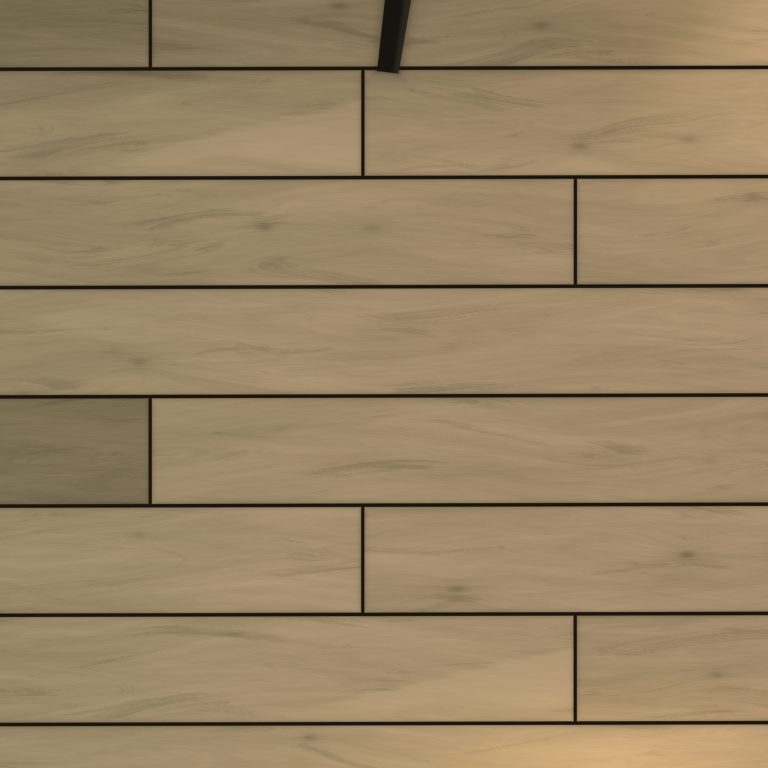
Reproduce this texture procedurally as a WebGL 1 fragment shader.

```glsl
precision highp float;
// Wood-look planks in seven staggered rows with thin black gaps, each row
// stepped by a quarter plank. Grain is layered warped sines stretched along
// the plank, bent by scattered knots; a soft shadow and warm light lie on top.
uniform vec2 u_resolution;

float hash(vec2 p) {
  return fract(sin(dot(p, vec2(127.1, 311.7))) * 4375.85);
}

// Turbulence from rotated, warped sines, roughly -1 to 1
float grain(vec2 p) {
  float sum = 0.0, amp = 0.5;
  for (int i = 0; i < 6; i++) {
    p += 0.7 * sin(p.yx * 1.3 + vec2(1.7, 4.1));
    sum += amp * sin(p.x + 0.6 * sin(p.y * 0.8)) * cos(p.y * 0.9);
    p = mat2(0.8, -0.6, 0.6, 0.8) * p * 1.8 + 3.1;
    amp *= 0.72;
  }
  return sum;
}

// Coverage of a shape with signed distance d, smoothed over a pixel
float cover(float d) {
  float px = 1.0 / u_resolution.y;
  return 1.0 - smoothstep(-0.7 * px, 0.9 * px, d);
}

void main() {
  vec2 uv = gl_FragCoord.xy / u_resolution;

  // Plank layout: rows tilt slightly, joints step left going up
  vec2 size = vec2(1.107, 0.1422);
  float rowPos = (uv.y - 0.0566 - 0.0025 * uv.x) / size.y;
  float row = floor(rowPos);
  float along = (uv.x - 0.749 + 0.2767 * row) / size.x;
  vec2 id = vec2(floor(along), row);
  vec2 cell = vec2(fract(along), rowPos - row);
  vec2 local = cell * size;
  float seed = hash(id + 7.3);

  // Knots darken the wood and push the grain around them
  float knots = 0.0, bend = 0.0;
  for (int i = 0; i < 3; i++) {
    vec2 key = id + float(i) * 17.3;
    vec2 center = vec2(hash(key + 2.1), 0.12 + 0.76 * hash(key + 5.7)) * size;
    vec2 away = (local - center) * vec2(1.0, 2.2);
    float r2 = dot(away, away);
    float strength = hash(key + 9.4);
    knots += strength * (exp(-r2 * 9000.0) + 0.3 * exp(-r2 * 900.0));
    bend += strength * away.y * exp(-r2 * 400.0);
  }

  // Broad figure, dark streaks and fine fibres
  vec2 flow = local + vec2(0.0, bend * 0.7 + 0.006 * sin(local.x * 9.0 + seed * 40.0));
  float figure = grain(flow * vec2(8.0, 62.0) + seed * 90.0);
  float fibre = grain(flow * vec2(34.0, 330.0) + seed * 53.0);
  float streak = smoothstep(0.25, 1.1, grain(flow * vec2(11.0, 80.0) + seed * 31.0));

  // Tone: plank variation, with one noticeably darker plank
  float tone = 0.68 + 0.16 * (seed - 0.5) + 0.13 * figure + 0.05 * fibre;
  tone -= 0.24 * streak + 0.45 * knots;
  tone -= 0.38 * step(length(id - vec2(-1.0, 2.0)), 0.1);

  // Pale sapwood wedge at the right end of every fifth row's plank
  float fromEnd = size.x - local.x;
  float wedge = smoothstep(-0.03, 0.04, 0.72 - 1.65 * fromEnd - cell.y + 0.03 * figure);
  wedge *= smoothstep(0.1, 0.22, cell.y + 0.03 * sin(fromEnd * 30.0));
  wedge *= step(abs(id.x + 1.0 - id.y / 5.0), 0.1);
  tone = mix(tone, 0.9 + 0.04 * fibre, 0.75 * wedge);

  // Diagonal shadow across the top and a dim left side
  float shadow = smoothstep(0.76, 0.98, uv.y);
  shadow *= 1.0 - smoothstep(-0.07, 0.07, uv.x - 0.8 - 0.75 * (uv.y - 0.8));
  tone -= 0.42 * shadow + 0.12 * (1.0 - smoothstep(0.0, 0.4, uv.x));
  vec3 color = mix(vec3(0.45, 0.40, 0.30), vec3(0.72, 0.62, 0.49), tone);

  // Warm light from the lower right and the upper right corner
  float glow = exp(-dot((uv - vec2(0.8, -0.03)) * vec2(3.2, 9.0), (uv - vec2(0.8, -0.03)) * vec2(3.2, 9.0)));
  glow += 0.35 * exp(-18.0 * length(uv - vec2(1.0, 0.95)) * length(uv - vec2(1.0, 0.95)));
  color += glow * vec3(0.20, 0.14, 0.06);
  color *= mix(vec3(0.98, 1.0, 0.98), vec3(1.01, 0.99, 0.98), uv.x);

  // Black gaps with a soft worn edge
  vec2 edge = min(cell, 1.0 - cell) * size;
  float gap = min(edge.x + 0.0002, edge.y);
  color *= 1.0 - 0.22 * exp(-max(gap - 0.002, 0.0) * 420.0);
  color = mix(color, vec3(0.10, 0.08, 0.05), cover(gap - 0.0021));

  // Slanted dark leg reaching in from the top
  float rise = uv.y - 0.906;
  float side = uv.x - 0.505 - 0.14 * rise;
  float leg = max(abs(side) - 0.014 - 0.03 * rise, -rise - 0.12 * side);
  color *= 1.0 - 0.25 * exp(-max(leg, 0.0) * 160.0);
  vec3 legColor = mix(vec3(0.09, 0.08, 0.06), vec3(0.16, 0.14, 0.11), smoothstep(0.004, 0.012, side));
  color = mix(color, legColor, cover(leg));

  gl_FragColor = vec4(color, 1.0);
}
```
